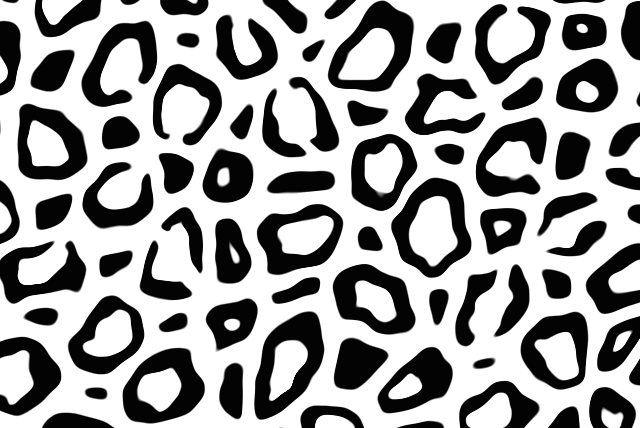
Give the GLSL for this pattern, as a Shadertoy shader.

```glsl
// Leopard print: black rosettes, open rings and small spots on white.

#define ROWS 6.6          // grid cells over the canvas height
#define GAP 0.115         // half the white gap between spots
#define STROKE 0.33       // depth at which a rosette turns hollow
#define JITTER 0.46       // scatter of the spot centres
#define ROUNDNESS 14.0    // lower is rounder
#define OPEN_SHARE 0.55   // share of rosettes with an opening
#define SLOT 0.10         // half width of an opening
#define WOBBLE 0.16       // waviness of the outlines

const vec3 PAPER = vec3(1.0);
const vec3 INK = vec3(0.01);

vec3 hash3(vec2 p) {
    vec3 q = fract(p.xyx * vec3(0.1031, 0.1030, 0.0973));
    q += dot(q, q.yxz + 33.33);
    return fract((q.xxy + q.yzz) * q.zyx);
}

// Smooth value noise, two channels in -0.5..0.5
vec2 noise2(vec2 p) {
    vec2 i = floor(p), f = fract(p);
    f = f * f * f * (f * (f * 6.0 - 15.0) + 10.0);
    vec2 low = mix(hash3(i).xy, hash3(i + vec2(1, 0)).xy, f.x);
    vec2 high = mix(hash3(i + vec2(0, 1)).xy, hash3(i + vec2(1, 1)).xy, f.x);
    return mix(low, high, f.y) - 0.5;
}

float smoothMin(float a, float b, float k) {
    float h = max(k - abs(a - b), 0.0) / k;
    return min(a, b) - 0.25 * h * h * k;
}

bool isLarge(vec2 id) {
    return mod(id.x + id.y, 2.0) < 0.5;
}

// Spot centre in xy, power weight in z: large and small sites alternate
vec3 site(vec2 id) {
    vec3 h = hash3(id + 57.0);
    float weight = isLarge(id)
        ? (h.z < 0.12 ? 0.06 : mix(0.24, 0.42, h.z))
        : (h.z < 0.10 ? 0.20 : mix(-0.05, 0.08, h.z));
    return vec3(id + 0.5 + JITTER * (h.xy - 0.5), weight);
}

float powerDistance(vec2 p, vec3 s) {
    vec2 q = p - s.xy;
    return dot(q, q) - s.z;
}

// Signed distance to the ink, negative inside
float leopard(vec2 p) {
    vec2 base = floor(p);

    // Cell that owns this point
    vec2 ownId = base;
    float nearest = 1e5;
    for (int j = -2; j <= 2; j++)
    for (int i = -2; i <= 2; i++) {
        vec2 id = base + vec2(i, j);
        float d = powerDistance(p, site(id));
        if (d < nearest) { nearest = d; ownId = id; }
    }
    vec3 own = site(ownId);

    // Rounded depth below the cell border
    float sum = 0.0;
    for (int j = -2; j <= 2; j++)
    for (int i = -2; i <= 2; i++) {
        vec2 id = base + vec2(i, j);
        if (id == ownId) continue;
        vec3 other = site(id);
        float d = (powerDistance(p, other) - nearest)
                / (2.0 * distance(own.xy, other.xy));
        sum += exp(-ROUNDNESS * d);
    }
    float depth = -log(sum) / ROUNDNESS;

    // Ragged hollow, thinner towards the opening
    vec3 h = hash3(ownId + 211.0);
    float angle = 6.2832 * h.x;
    vec2 dir = vec2(cos(angle), sin(angle));
    vec2 q = p - own.xy;
    float along = dot(q, dir);
    float across = abs(dot(q, vec2(-dir.y, dir.x)));
    float hollow = STROKE - 0.14 * along + 0.12 * noise2(p * 4.0).x - depth;

    // One-sided or full slot through the ring
    if (isLarge(ownId) && own.z > 0.1 && h.y < OPEN_SHARE) {
        float slot = across - SLOT * mix(0.8, 1.2, h.z);
        if (h.y > 0.1) slot = max(slot, -along);
        hollow = smoothMin(hollow, slot, 0.10);
    }
    return -smoothMin(depth - GAP, hollow, 0.10);
}

void mainImage(out vec4 fragColor, in vec2 fragCoord) {
    vec2 p = ROWS * fragCoord / iResolution.y;

    // Slight diagonal stretch, then slow and fine warps
    p = mat2(1.0, -0.07, -0.07, 1.0) * p + 20.0;
    p += 0.45 * noise2(p * 0.6) + WOBBLE * noise2(p * 2.6 + 9.0);

    float edge = 0.75 * ROWS / iResolution.y;
    float ink = smoothstep(edge, -edge, leopard(p));
    fragColor = vec4(mix(PAPER, INK, ink), 1.0);
}
```
